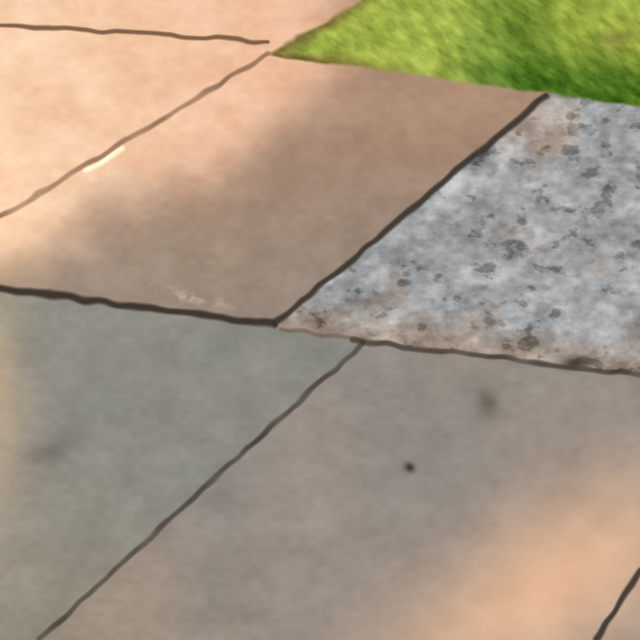
Write a Shadertoy shader that draws this texture.

```glsl
// Weathered stone paving with dark joints, dappled sunlight and a corner of lawn.

float hash(vec2 p) {
    vec3 q = fract(p.xyx * vec3(0.1031, 0.1030, 0.0973));
    q += dot(q, q.yzx + 33.33);
    return fract((q.x + q.y) * q.z);
}

float noise(vec2 p) {
    vec2 i = floor(p), f = fract(p);
    f = f * f * (3.0 - 2.0 * f);
    return mix(mix(hash(i), hash(i + vec2(1, 0)), f.x),
               mix(hash(i + vec2(0, 1)), hash(i + vec2(1, 1)), f.x), f.y);
}

float fbm(vec2 p) {
    float sum = 0.0, amp = 0.53;
    for (int i = 0; i < 4; i++) {
        sum += amp * noise(p);
        p = mat2(1.6, 1.2, -1.2, 1.6) * p + 7.3;
        amp *= 0.5;
    }
    return sum;
}

// Signed distance to the line a-b, positive on its left
float side(vec2 p, vec2 a, vec2 b) {
    vec2 d = normalize(b - a);
    return d.x * (p.y - a.y) - d.y * (p.x - a.x);
}

// Soft-edged stroke from a to b
float joint(vec2 p, vec2 a, vec2 b, float width) {
    vec2 d = b - a, q = p - a;
    float dist = length(q - d * clamp(dot(q, d) / dot(d, d), 0.0, 1.0));
    return 1.0 - smoothstep(width * 0.4, width * 1.7 + 0.5 / iResolution.y, dist);
}

// Soft elliptical spot turned by an angle
float spot(vec2 p, vec2 centre, vec2 radius, float angle) {
    float c = cos(angle), s = sin(angle);
    vec2 q = mat2(c, -s, s, c) * (p - centre) / radius;
    return exp(-dot(q, q));
}

float cover(float d, float blur) {
    return smoothstep(-blur, blur, d);
}

void mainImage(out vec4 fragColor, in vec2 fragCoord) {
    vec2 p = fragCoord / iResolution.xy;
    float blur = 0.002 + 0.5 / iResolution.y;
    float broad = fbm(p * 6.0), mid = fbm(p * vec2(20.0, 28.0) + 5.0);
    float fine = fbm(p * vec2(70.0, 100.0));
    vec2 w = p + 0.006 * (vec2(noise(p * 38.0), noise(p * 38.0 + 40.0)) - 0.5);

    // Slab regions
    float upper = side(w, vec2(0.0, 0.549), vec2(0.425, 0.495));
    float lower = side(w, vec2(0.43, 0.488), vec2(1.0, 0.414));
    float diagonal = side(w, vec2(0.43, 0.495), vec2(0.853, 0.85));
    float seam = side(w, vec2(0.059, 0.0), vec2(0.566, 0.464));
    float rough = cover(min(-diagonal, lower), blur);

    // Stone colours in shade
    vec3 col = mix(vec3(0.58, 0.545, 0.515), vec3(0.545, 0.54, 0.51), cover(seam, blur));
    vec3 tan_ = mix(vec3(0.60, 0.535, 0.48), vec3(0.66, 0.54, 0.455), smoothstep(0.5, 0.85, p.y));
    col = mix(col, tan_, cover(min(diagonal, upper), blur));
    col += (broad - 0.5) * vec3(0.10, 0.06, 0.03) + (mid - 0.5) * 0.07 + (fine - 0.5) * 0.05;

    // Pitted pale slab on the right
    vec3 pale = mix(vec3(0.64, 0.645, 0.65), vec3(0.65, 0.56, 0.49), smoothstep(0.45, 0.72, broad));
    pale = mix(pale, vec3(0.63, 0.55, 0.48), 0.7 * smoothstep(0.07, 0.0, lower));
    pale += (mid - 0.5) * 0.3 + (fine - 0.5) * 0.24;
    pale -= 0.16 * smoothstep(0.6, 0.76, fbm(p * vec2(38.0, 55.0) + 19.0));
    col = mix(col, pale, rough);

    // Dappled sunlight
    float ray = side(p, vec2(0.0, 0.57), vec2(0.55, 0.835)) + 0.09 * (broad - 0.5);
    float sun = smoothstep(-0.06, 0.09, ray) * smoothstep(0.63, 0.45, p.x) * cover(upper, blur);
    vec3 light = mix(vec3(0.94, 0.75, 0.62), vec3(0.98, 0.82, 0.68), smoothstep(0.45, 0.0, p.x));
    light += (mid - 0.5) * vec3(0.08, 0.12, 0.14) + (fine - 0.5) * 0.06;
    col = mix(col, light, sun);
    float glow = spot(p, vec2(0.86, 0.08), vec2(0.32, 0.125), 0.55);
    col = mix(col, vec3(0.91, 0.73, 0.59) + (mid - 0.5) * 0.08, min(glow * 0.95, 1.0));
    col += vec3(0.16, 0.09, 0.02) * spot(p, vec2(-0.02, 0.4), vec2(0.06, 0.22), 0.0);
    col += vec3(0.06, 0.03, -0.01) * spot(p, vec2(0.1, 0.0), vec2(0.3, 0.15), 0.0);

    // Stains, pit and pale scuffs
    col -= 0.13 * spot(w, vec2(0.762, 0.368), vec2(0.017, 0.025), 0.2);
    col -= 0.32 * spot(w, vec2(0.639, 0.268), vec2(0.009, 0.007), 0.0);
    col -= 0.08 * spot(w, vec2(0.08, 0.295), vec2(0.04, 0.018), 0.2);
    col += 0.18 * joint(w, vec2(0.135, 0.735), vec2(0.19, 0.768), 0.004);
    col += 0.12 * spot(w, vec2(0.3, 0.535), vec2(0.05, 0.01), -0.15) * smoothstep(0.45, 0.65, fine);

    // Joints between slabs
    float wear = 0.65 + 0.5 * noise(p * 32.0);
    vec3 dark = vec3(0.23, 0.20, 0.17), brown = vec3(0.43, 0.31, 0.23);
    col = mix(col, brown, 0.85 * joint(w, vec2(0.0, 0.961), vec2(0.417, 0.935), 0.0028));
    col = mix(col, brown, 0.65 * wear * joint(w, vec2(0.0, 0.661), vec2(0.417, 0.915), 0.0032));
    col = mix(col, dark, 0.9 * joint(w, vec2(0.43, 0.495), vec2(0.853, 0.85), 0.0042));
    col = mix(col, dark, 0.95 * joint(w, vec2(0.0, 0.549), vec2(0.43, 0.493), 0.0048));
    col = mix(col, brown, 0.5 * wear * joint(w, vec2(0.44, 0.487), vec2(0.566, 0.468), 0.0025));
    col = mix(col, dark, 0.75 * wear * joint(w, vec2(0.55, 0.468), vec2(1.0, 0.414), 0.0032));
    col = mix(col, dark, 0.75 * wear * joint(w, vec2(0.059, 0.0), vec2(0.566, 0.464), 0.0034));
    col = mix(col, dark, 0.9 * joint(w, vec2(0.931, 0.0), vec2(1.0, 0.108), 0.004));
    col = mix(col, dark, 0.75 * spot(w, vec2(0.9, 0.435), vec2(0.025, 0.01), 0.1) * smoothstep(0.3, 0.55, mid));

    // Lawn with streaky blades, shade and bare soil at its rim
    float lawn = min(side(w, vec2(0.417, 0.913), vec2(1.0, 0.835)),
                     -side(w, vec2(0.417, 0.913), vec2(0.56, 1.0)));
    lawn += 0.012 * (mid - 0.5);
    float blades = fbm(mat2(0.8, 0.6, -0.6, 0.8) * p * vec2(45.0, 100.0));
    float shade = smoothstep(0.1, 0.02, lawn) * smoothstep(0.65, 0.82, p.x);
    shade = max(shade, 0.65 * spot(p, vec2(0.8, 0.94), vec2(0.07, 0.08), 0.3));
    vec3 grass = mix(vec3(0.63, 0.69, 0.29), vec3(0.30, 0.44, 0.13), shade);
    grass += (blades - 0.5) * vec3(0.32, 0.32, 0.18) + (broad - 0.5) * 0.18;
    float soil = smoothstep(0.022, 0.002, lawn) * smoothstep(0.7, 0.45, p.x);
    soil = max(soil, 0.6 * spot(p, vec2(0.965, 0.94), vec2(0.025, 0.012), 0.2));
    grass = mix(grass, vec3(0.42, 0.34, 0.19) + (fine - 0.5) * 0.3, 0.8 * soil);
    col = mix(col, grass, cover(lawn, blur * 1.5));

    fragColor = vec4(clamp(col, 0.0, 1.0), 1.0);
}
```
